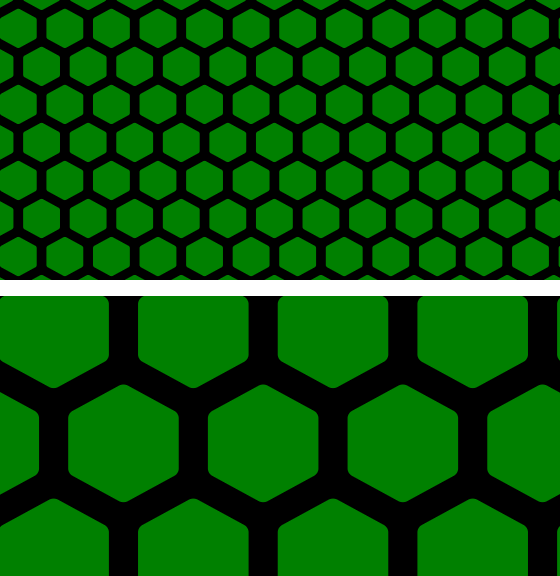
Top, the full canvas; bottom, a detail of the centre.
A Shadertoy shader for this pattern:

```glsl
// Staggered rows of green, slightly flattened hexagons with softened corners on black.

// Lengths are in canvas heights.
#define PITCH 0.1663                // distance between neighbours in a row
#define SQUASH 0.943                // vertical flattening of the lattice
#define HALF_WIDTH 0.0658           // hexagon centre to its upright side
#define CORNER 0.011                // corner rounding radius
#define ORIGIN vec2(0.0653, 0.0838) // centre of the lower left hexagon
#define CELL_COLOR vec3(0.0, 0.502, 0.0)
#define GAP_COLOR vec3(0.0)

const float SQRT3 = sqrt(3.0);

// Offset from the nearest centre of a triangular lattice.
vec2 nearestCenterOffset(vec2 p) {
    vec2 cell = PITCH * vec2(1.0, SQRT3);
    vec2 evenRow = mod(p + 0.5 * cell, cell) - 0.5 * cell;
    vec2 oddRow = mod(p, cell) - 0.5 * cell;
    return dot(evenRow, evenRow) < dot(oddRow, oddRow) ? evenRow : oddRow;
}

// Signed distance to a hexagon with upright sides and a point on top.
float hexagonDistance(vec2 p, float apothem) {
    // Mirror across the 30 degree corner line, bringing all sides onto one.
    vec2 mirrorNormal = vec2(-0.5, 0.5 * SQRT3);
    p = abs(p);
    p -= 2.0 * max(dot(mirrorNormal, p), 0.0) * mirrorNormal;
    p.y = abs(p.y);
    float halfSide = apothem / SQRT3;
    vec2 toSide = p - vec2(apothem, min(p.y, halfSide));
    return length(toSide) * sign(toSide.x);
}

void mainImage(out vec4 fragColor, in vec2 fragCoord) {
    float pixel = 1.0 / iResolution.y;

    // Undo the flattening so that the lattice is regular.
    vec2 p = fragCoord * pixel - ORIGIN;
    p.y /= SQUASH;

    vec2 local = nearestCenterOffset(p);
    float dist = hexagonDistance(local, HALF_WIDTH - CORNER) - CORNER;

    // Edge coverage over one pixel
    float coverage = clamp(0.5 - dist / pixel, 0.0, 1.0);
    fragColor = vec4(mix(GAP_COLOR, CELL_COLOR, coverage), 1.0);
}
```
